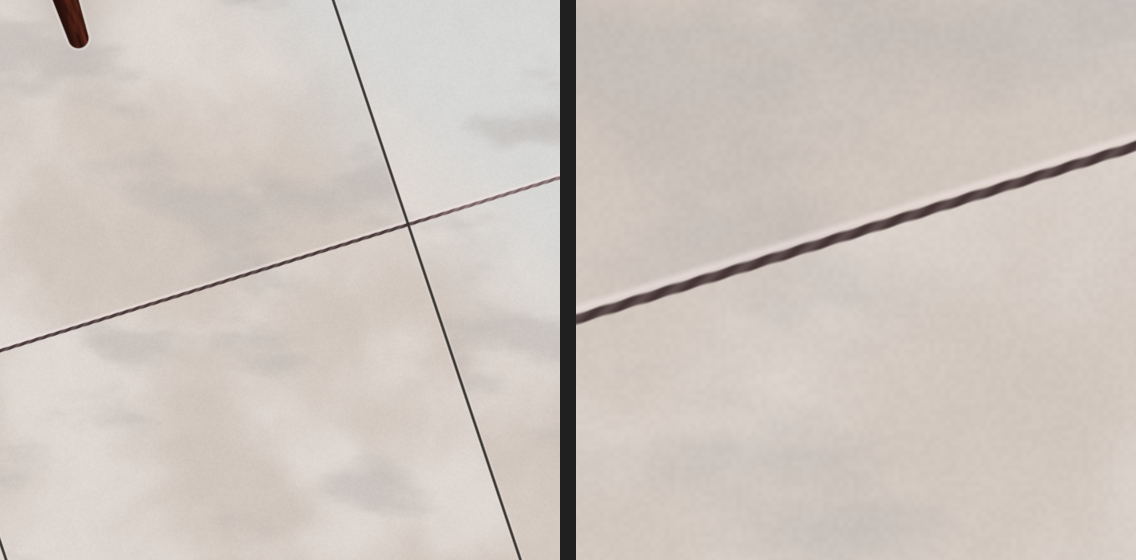
Left: the whole. Right: its middle third, enlarged.
Give the GLSL for this texture, as a Shadertoy shader.

```glsl
// Large pale stone floor tiles with thin dark slanted joints and the tip of a wooden leg.

const vec2  CROSSING     = vec2(0.729, 0.599);  // where two joints meet
const float PITCH        = 0.871;               // tile size
const float ROW_ANGLE    = 0.300;               // tilt of the rising joints
const float COLUMN_ANGLE = 0.323;               // tilt of the falling joints
const float ROW_WIDTH    = 0.0062;
const float COLUMN_WIDTH = 0.0046;
const float JOINT_SOFT   = 0.0011;
const float TWIST_PITCH  = 0.021;               // ripple along the rising joint
const float GRAIN        = 0.020;

const vec3 STONE_LIGHT  = vec3(0.875, 0.845, 0.822);
const vec3 STONE_WARM   = vec3(0.820, 0.778, 0.745);
const vec3 STONE_COOL   = vec3(0.840, 0.845, 0.843);
const vec3 STAIN        = vec3(0.735, 0.710, 0.695);
const vec3 ROW_DARK     = vec3(0.240, 0.175, 0.175);
const vec3 ROW_FADED    = vec3(0.510, 0.405, 0.425);
const vec3 COLUMN_DARK  = vec3(0.190, 0.180, 0.165);
const vec3 EDGE_GLINT   = vec3(0.950, 0.895, 0.890);
const vec3 WOOD_DARK    = vec3(0.145, 0.060, 0.045);
const vec3 WOOD_LIGHT   = vec3(0.390, 0.165, 0.110);

const vec2  LEG_TOP = vec2(0.111, 1.020);
const vec2  LEG_TIP = vec2(0.140, 0.932);
const float LEG_TOP_RADIUS = 0.023;
const float LEG_TIP_RADIUS = 0.018;

float hash(vec2 p) {
    vec3 q = fract(p.xyx * vec3(0.1031, 0.1030, 0.0973));
    q += dot(q, q.yzx + 33.33);
    return fract((q.x + q.y) * q.z);
}

float noise(vec2 p) {
    vec2 i = floor(p), f = fract(p);
    f = f * f * (3.0 - 2.0 * f);
    return mix(mix(hash(i), hash(i + vec2(1, 0)), f.x),
               mix(hash(i + vec2(0, 1)), hash(i + vec2(1, 1)), f.x), f.y);
}

float fbm(vec2 p) {
    float sum = 0.0, gain = 0.5;
    for (int i = 0; i < 5; i++) {
        sum += gain * noise(p);
        p = mat2(1.6, 1.2, -1.2, 1.6) * p + 7.3;
        gain *= 0.5;
    }
    return sum;
}

// Coverage of a band of the given width around distance d
float band(float d, float width, float soft) {
    return 1.0 - smoothstep(-soft, soft, abs(d) - 0.5 * width);
}

// Cloudy mineral surface, different on each tile
vec3 stone(vec2 p, vec2 tile) {
    vec2 q = p + 5.7 * tile + 20.0;
    float cloud = fbm(q * 4.0 + 0.6 * fbm(q * 3.0));
    float warmth = smoothstep(0.28, 0.68, cloud + 0.05 * tile.y + 0.05);
    vec3 color = mix(STONE_LIGHT, STONE_WARM, warmth);

    // Cool daylight falling from the upper right
    float cool = smoothstep(1.22, 1.62, p.x + p.y + 0.25 * (cloud - 0.5));
    color = mix(color, STONE_COOL, 0.9 * cool);

    // Faint smoky streaks
    float streak = fbm(q * vec2(4.0, 9.0) + 13.0);
    color = mix(color, STAIN, 0.55 * smoothstep(0.54, 0.78, streak));
    return color + 0.018 * (fbm(q * 24.0) - 0.5);
}

void mainImage(out vec4 fragColor, in vec2 fragCoord) {
    vec2 p = fragCoord / iResolution.y;
    float pixel = 1.0 / iResolution.y;
    float soft = max(pixel, JOINT_SOFT);

    // Slanted tile grid: across.x crosses columns, across.y crosses rows
    vec2 d = p - CROSSING;
    vec2 across = vec2(dot(d, vec2(cos(COLUMN_ANGLE), sin(COLUMN_ANGLE))),
                       dot(d, vec2(-sin(ROW_ANGLE), cos(ROW_ANGLE))));
    vec2 tile = floor(across / PITCH);
    vec2 joint = (fract(across / PITCH + 0.5) - 0.5) * PITCH;
    vec3 color = stone(p, tile);

    // Fine grain
    color += GRAIN * (noise(p * 330.0) - 0.5);

    // Bright tile edges beside the joints
    color = mix(color, EDGE_GLINT, 0.65 * band(joint.y - 0.0055, 0.004, 0.003));
    color = mix(color, EDGE_GLINT, 0.35 * band(abs(joint.x) - 0.0045, 0.002, 0.002));

    // Rising joint, rippled and paler to the right of the crossing
    float ripple = 0.5 + 0.5 * sin(6.2832 * (across.x - 2.0 * joint.y) / TWIST_PITCH);
    vec3 rowColor = mix(ROW_DARK, ROW_FADED, 0.75 * smoothstep(-0.01, 0.12, across.x));
    rowColor += 0.10 * ripple;
    color = mix(color, rowColor, 0.95 * band(joint.y, ROW_WIDTH - 0.001 * ripple, soft));

    // Falling joint
    color = mix(color, COLUMN_DARK, 0.95 * band(joint.x, COLUMN_WIDTH, soft));

    // Wooden leg: tapered capsule with soft shadow and lengthwise grain
    vec2 axis = LEG_TIP - LEG_TOP;
    float along = clamp(dot(p - LEG_TOP, axis) / dot(axis, axis), 0.0, 1.0);
    vec2 offset = p - LEG_TOP - along * axis;
    float leg = length(offset) - mix(LEG_TOP_RADIUS, LEG_TIP_RADIUS, along);
    float side = dot(offset, normalize(vec2(-axis.y, axis.x)));
    float woodGrain = noise(vec2(side * 190.0, along * 5.0));
    vec3 wood = mix(WOOD_DARK, WOOD_LIGHT, woodGrain * smoothstep(-0.020, 0.008, side));
    color = mix(color, STAIN, 0.45 * exp(-max(leg, 0.0) * 28.0));
    color = mix(color, EDGE_GLINT, 0.45 * band(leg - 0.003, 0.003, 0.002));
    color = mix(color, wood, 1.0 - smoothstep(-soft, soft, leg));

    fragColor = vec4(clamp(color, 0.0, 1.0), 1.0);
}
```
